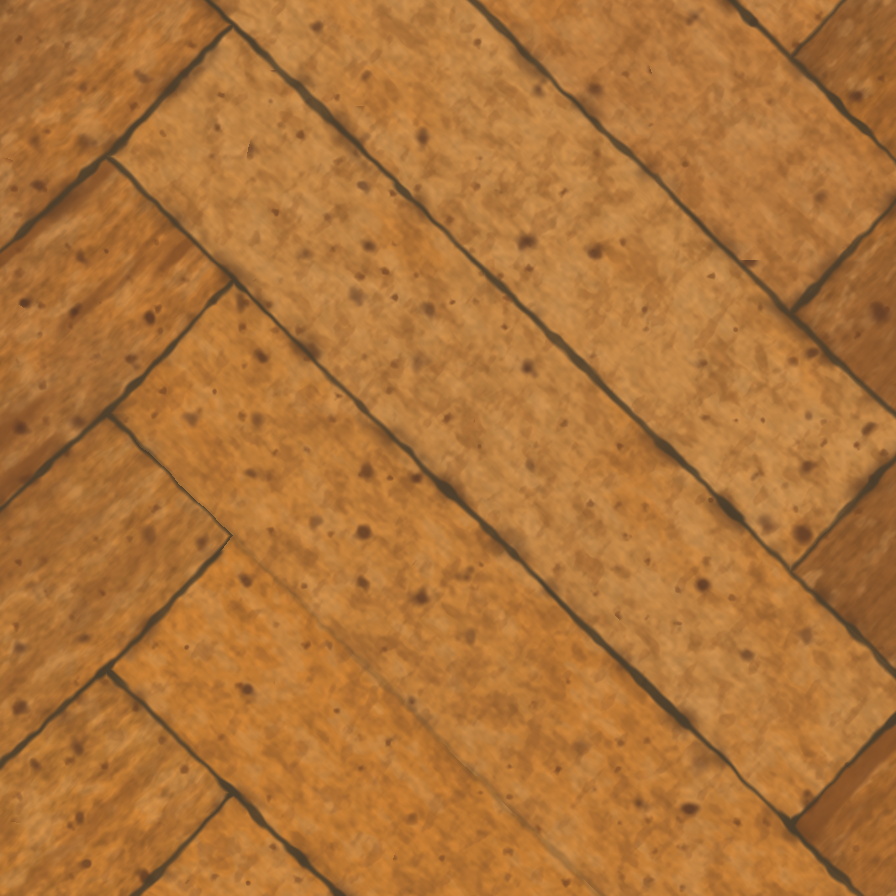
Write a Shadertoy shader that draws this texture.

```glsl
const float PLANK = 5.42; // plank length in plank widths

float hash(vec2 p) {
    vec3 q = fract(vec3(p.xyx) * vec3(0.1031, 0.1030, 0.0973));
    q += dot(q, q.yzx + 33.33);
    return fract((q.x + q.y) * q.z);
}

float noise(vec2 p) {
    vec2 i = floor(p), f = fract(p);
    f = f * f * (3.0 - 2.0 * f);
    return mix(mix(hash(i), hash(i + vec2(1, 0)), f.x),
               mix(hash(i + vec2(0, 1)), hash(i + vec2(1, 1)), f.x), f.y);
}

float fbm(vec2 p) {
    float sum = 0.0, amp = 0.5;
    for (int i = 0; i < 3; i++) {
        sum += amp * noise(p);
        p = mat2(1.6, 1.2, -1.2, 1.6) * p + 17.3;
        amp *= 0.5;
    }
    return sum / 0.875;
}

// Irregular soft pits, at most one per cell
float pits(vec2 p, float density) {
    vec2 cell = floor(p);
    vec2 center = 0.3 + 0.4 * vec2(hash(cell + 3.1), hash(cell + 8.7));
    float radius = mix(0.05, 0.16, hash(cell + 21.0));
    float d = length(fract(p) - center) + 0.16 * (noise(p * 7.0) - 0.5);
    float depth = 0.5 + 0.5 * hash(cell + 33.0);
    return depth * step(hash(cell + 40.0), density) * (1.0 - smoothstep(0.0, radius + 0.09, d));
}

// Finds the plank at q: local position (along, across), and id (row, 2 * column + direction)
void herringbone(vec2 q, out vec2 local, out vec2 id) {
    local = vec2(1.0, 0.5);
    id = vec2(0.0);
    for (int m = -1; m <= 1; m++) {
        vec2 r = q + float(m) * vec2(-PLANK, PLANK);
        float row = floor(r.y);
        float along = r.x - row;
        if (along >= 0.0 && along < PLANK) {
            local = vec2(along, fract(r.y));
            id = vec2(row, 2 * m);
        }
        float column = floor(r.x - PLANK);
        along = r.y - column - 1.0 + PLANK;
        if (along >= 0.0 && along < PLANK) {
            local = vec2(along, fract(r.x - PLANK));
            id = vec2(column, 2 * m + 1);
        }
    }
}

void mainImage(out vec4 fragColor, in vec2 fragCoord) {
    vec2 p = fragCoord / iResolution.y;

    // Slightly skewed plank axes, with hand-laid unevenness
    vec2 laid = p - vec2(0.1198, 0.8255);
    laid.y -= 0.17 * max(0.12 - p.x, 0.0);
    laid += 0.003 * (vec2(noise(p * 11.0), noise(p * 11.0 + 50.0)) - 0.5);
    laid += 0.003 * (vec2(noise(p * 70.0), noise(p * 70.0 + 9.0)) - 0.5);
    vec2 q = inverse(mat2(0.1406, -0.138, 0.1406, 0.1484)) * laid;
    q.y = 1.0 - q.y;
    vec2 local, id;
    herringbone(q, local, id);
    bool crosswise = mod(id.y, 2.0) > 0.5;
    float seed = hash(id + 60.0);

    // Plank tone
    float warm = clamp(id.x * 0.5 + 0.1, 0.0, 1.0);
    vec3 wood = mix(vec3(0.745, 0.515, 0.27), vec3(0.75, 0.475, 0.195), warm);
    if (id.x < -1.5) wood *= vec3(0.96, 0.92, 0.9);
    if (crosswise) {
        wood = mix(vec3(0.64, 0.42, 0.215), vec3(0.72, 0.47, 0.205), warm);
        if (id.y > 0.0) wood *= vec3(0.9, 0.88, 0.86);
    }
    wood *= 0.98 + 0.04 * seed;

    // Broad patches, mottling and soft fibres
    vec2 grain = local + 31.0 * seed;
    float patches = fbm(grain * vec2(1.1, 2.2));
    float mottle = fbm(grain * vec2(7.0, 12.0));
    float fibre = fbm(grain * vec2(9.0, 30.0) + 5.0);
    float fleck = fbm(mat2(0.8, 0.6, -0.6, 0.8) * p * vec2(75.0, 45.0));
    wood = mix(wood, vec3(0.75, 0.46, 0.18), 0.5 * smoothstep(0.48, 0.75, patches));
    wood = mix(wood, vec3(0.78, 0.57, 0.34), 0.4 * smoothstep(0.5, 0.75, mottle));
    wood = mix(wood, vec3(0.58, 0.36, 0.17), 0.45 * (1.0 - smoothstep(0.22, 0.46, mottle)));
    wood = mix(wood, vec3(0.59, 0.37, 0.18), 0.4 * (1.0 - smoothstep(0.25, 0.45, fleck)));
    wood *= 1.0 + (crosswise ? 0.28 : 0.14) * (fibre - 0.5) + 0.1 * (noise(p * 170.0) - 0.5);

    // Reddish veins along the crosswise planks
    if (crosswise) {
        float vein = fbm(grain * vec2(0.8, 6.0) + 2.0);
        float veined = id.x == 0.0 ? 0.75 : 0.3;
        wood = mix(wood, vec3(0.5, 0.3, 0.15), veined * smoothstep(0.52, 0.68, vein));
    }

    // Pits and stains
    float cluster = noise(p * 5.0 + 4.0);
    wood = mix(wood, vec3(0.34, 0.21, 0.14), 0.85 * pits(p * 16.0, 0.15 + 0.4 * cluster));
    wood = mix(wood, vec3(0.44, 0.26, 0.14), 0.75 * pits(p * 31.0 + 7.0, 0.1 + 0.4 * cluster));

    // Seams with uneven width, depth and grime; one joint is nearly closed
    vec2 toEdge = min(local, vec2(PLANK, 1.0) - local);
    float edge = min(toEdge.x, toEdge.y);
    float halfWidth = 0.012 * noise(p * 9.0 + 20.0) + 0.014 * smoothstep(0.55, 0.95, noise(p * 42.0));
    float tight = (1.0 - smoothstep(0.08, 0.12, abs(q.y - 2.0))) * smoothstep(1.1, 1.6, q.x);
    tight *= id.y == 0.0 ? 0.75 : 0.0;
    float depth = (0.72 + 0.26 * noise(p * 26.0 + 70.0)) * (1.0 - tight);
    float seam = 1.0 - smoothstep(halfWidth - 0.004, halfWidth + 0.021, edge);
    float grime = (1.0 - smoothstep(0.0, 0.12, edge)) * smoothstep(0.42, 0.8, fbm(p * 26.0));
    wood = mix(wood, vec3(0.38, 0.25, 0.15), 0.8 * grime * (1.0 - tight));
    wood = mix(wood, vec3(0.29, 0.24, 0.17), depth * seam);

    fragColor = vec4(clamp(wood, 0.0, 1.0), 1.0);
}
```
